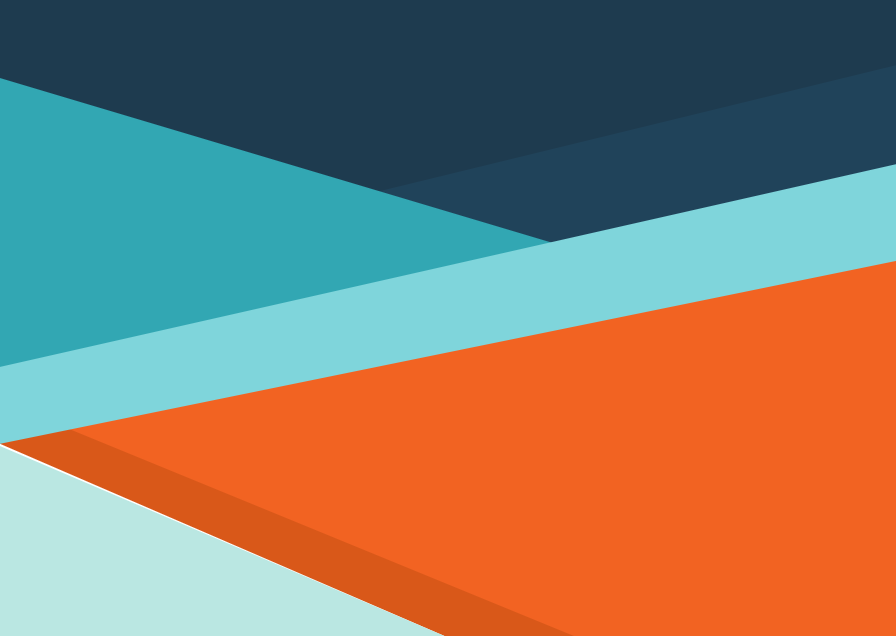
This background is drawn by a WebGL 2 fragment shader. Its source:

```glsl
#version 300 es
precision highp float;

uniform vec2 u_resolution;
out vec4 fragColor;

const vec3 NAVY = vec3(0.118, 0.231, 0.310);
const vec3 SLATE = vec3(0.126, 0.263, 0.353);
const vec3 TEAL = vec3(0.196, 0.655, 0.702);
const vec3 AQUA = vec3(0.498, 0.835, 0.859);
const vec3 ORANGE = vec3(0.949, 0.388, 0.133);
const vec3 RUST = vec3(0.851, 0.345, 0.098);
const vec3 MINT = vec3(0.729, 0.906, 0.886);

// Signed distance to the line from a to b, positive above it
float lineDistance(vec2 p, vec2 a, vec2 b) {
    vec2 along = normalize(b - a);
    return dot(p - a, vec2(-along.y, along.x));
}

// Smooth coverage of the half plane below the line, ends given in 0..1
float below(vec2 uv, vec2 a, vec2 b, vec2 size) {
    vec2 scale = size / size.y;
    float d = lineDistance(uv * scale, a * scale, b * scale);
    return clamp(0.5 - d * size.y, 0.0, 1.0);
}

void main() {
    vec2 size = u_resolution;
    vec2 uv = gl_FragCoord.xy / size;

    // Dark sky with a lighter fold on the right
    vec3 color = mix(NAVY, SLATE, below(uv, vec2(0.4297, 0.7015), vec2(1.0, 0.8974), size));

    // Teal wedge and the pale band crossing it
    color = mix(color, TEAL, below(uv, vec2(0.0, 0.8773), vec2(0.6146, 0.6190), size));
    color = mix(color, AQUA, below(uv, vec2(0.0, 0.4231), vec2(1.0, 0.7418), size));

    // Orange sheet with its shaded lower border
    vec2 corner = vec2(0.0, 0.3022);
    vec2 foot = vec2(0.4961, 0.0);
    float shade = below(uv, vec2(0.0794, 0.3242), vec2(0.6406, 0.0), size);
    vec3 sheet = mix(ORANGE, RUST, shade);
    color = mix(color, sheet, below(uv, corner, vec2(1.0, 0.5897), size));

    // Mint corner, parted from the sheet by a tapering white sliver
    color = mix(color, vec3(1.0), below(uv, corner, foot, size));
    color = mix(color, MINT, below(uv, corner - vec2(0.0, 0.0035), foot, size));

    fragColor = vec4(color, 1.0);
}
```
